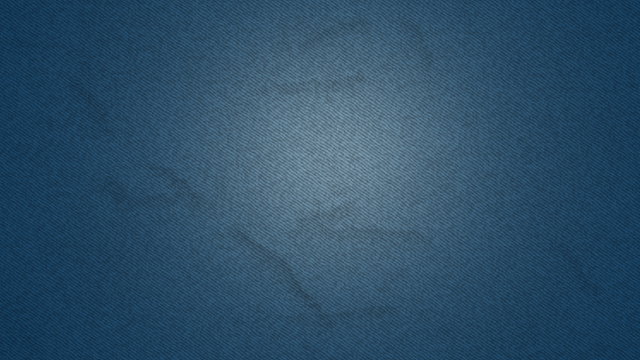
This background is drawn by a WebGL 1 fragment shader. Its source:

```glsl
precision highp float;
// Creased blue denim with a soft pale glow near the middle.

uniform vec2 u_resolution;

#define GLOW_CENTER vec2(0.925, 0.57)
#define GLOW_RADIUS 0.39
#define CORE_COLOR vec3(0.41, 0.515, 0.58)
#define RIM_COLOR vec3(0.02, 0.172, 0.295)
#define TWILL_FREQ 130.0
#define TWILL_DEPTH 0.13
#define GRAIN_FREQ 210.0
#define GRAIN_DEPTH 0.24
#define FOLD_DEPTH 0.11
#define CRUMPLE_DEPTH 0.07

float hash(vec2 p) {
    vec3 q = fract(vec3(p.xyx) * 0.1031);
    q += dot(q, q.yzx + 33.33);
    return fract((q.x + q.y) * q.z);
}

float noise(vec2 p) {
    vec2 cell = floor(p);
    vec2 f = fract(p);
    f = f * f * (3.0 - 2.0 * f);
    float low = mix(hash(cell), hash(cell + vec2(1.0, 0.0)), f.x);
    float high = mix(hash(cell + vec2(0.0, 1.0)), hash(cell + 1.0), f.x);
    return mix(low, high, f.y);
}

float fbm(vec2 p) {
    float sum = 0.0;
    float weight = 0.5;
    for (int i = 0; i < 4; i++) {
        sum += weight * noise(p);
        p = mat2(1.6, 1.2, -1.2, 1.6) * p + 7.3;
        weight *= 0.5;
    }
    return sum;
}

// Shadow along a segment: crisp on one side, fading out on the other.
float fold(vec2 p, vec2 a, vec2 b) {
    vec2 ab = b - a;
    vec2 ap = p - a;
    float along = clamp(dot(ap, ab) / dot(ab, ab), 0.0, 1.0);
    float side = (ab.x * ap.y - ab.y * ap.x) / length(ab);
    float width = mix(0.026, 0.009, smoothstep(-0.012, 0.012, side));
    float d = length(ap - ab * along) / width;
    return exp(-d * d);
}

float mainFolds(vec2 p) {
    float s = fold(p, vec2(0.67, 0.35), vec2(0.80, 0.25));
    s = max(s, 1.2 * fold(p, vec2(0.80, 0.25), vec2(0.915, 0.11)));
    s = max(s, 0.8 * fold(p, vec2(0.915, 0.12), vec2(1.09, 0.144)));
    s = max(s, 0.7 * fold(p, vec2(0.30, 0.486), vec2(0.39, 0.437)));
    s = max(s, 0.7 * fold(p, vec2(0.39, 0.437), vec2(0.555, 0.45)));
    s = max(s, fold(p, vec2(0.43, 0.537), vec2(0.555, 0.445)));
    s = max(s, 0.8 * fold(p, vec2(0.83, 0.387), vec2(0.97, 0.421)));
    s = max(s, 0.7 * fold(p, vec2(0.88, 0.365), vec2(1.18, 0.34)));
    s = max(s, 0.8 * fold(p, vec2(0.72, 0.757), vec2(1.0, 0.78)));
    s = max(s, 0.7 * fold(p, vec2(0.87, 0.895), vec2(1.0, 0.954)));
    s = max(s, 0.7 * fold(p, vec2(1.135, 0.93), vec2(1.19, 0.84)));
    s = max(s, 0.7 * fold(p, vec2(1.55, 0.317), vec2(1.667, 0.20)));
    return max(s, 0.7 * fold(p, vec2(0.23, 0.757), vec2(0.30, 0.653)));
}

// Broad uneven cloth plus thin wandering creases.
float crumple(vec2 p) {
    float broad = fbm(p * 3.5) - 0.47;
    float ridge = abs(fbm(p * 4.0 + 19.0) - 0.47);
    float crease = 1.0 - smoothstep(0.0, 0.035, ridge);
    return broad - 0.5 * crease * smoothstep(0.35, 0.7, noise(p * 5.0 + 4.0));
}

// Diagonal ribs falling to the right, with slightly uneven threads.
float twill(vec2 p) {
    float wobble = 0.5 * noise(p * 45.0);
    float phase = dot(p, vec2(0.57, 0.82)) * TWILL_FREQ + wobble;
    return sin(6.28318 * phase);
}

void main() {
    vec2 p = gl_FragCoord.xy / u_resolution.y;
    p.x += 0.5 * (16.0 / 9.0 - u_resolution.x / u_resolution.y);

    // Radial light
    float r = length((p - GLOW_CENTER) * vec2(0.97, 1.0)) / GLOW_RADIUS;
    vec3 color = mix(RIM_COLOR, CORE_COLOR, 1.0 / (1.0 + r * r));

    // Folds with ragged edges
    vec2 warp = vec2(fbm(p * 14.0), fbm(p * 14.0 + 31.0)) - 0.47;
    float shade = 1.0 - FOLD_DEPTH * mainFolds(p + 0.05 * warp);
    shade += CRUMPLE_DEPTH * crumple(p + 0.03 * warp);

    // Weave and grain
    float grain = noise(p * GRAIN_FREQ) - 0.5;
    shade += TWILL_DEPTH * twill(p) + GRAIN_DEPTH * grain;

    gl_FragColor = vec4(clamp(color * shade, 0.0, 1.0), 1.0);
}
```
